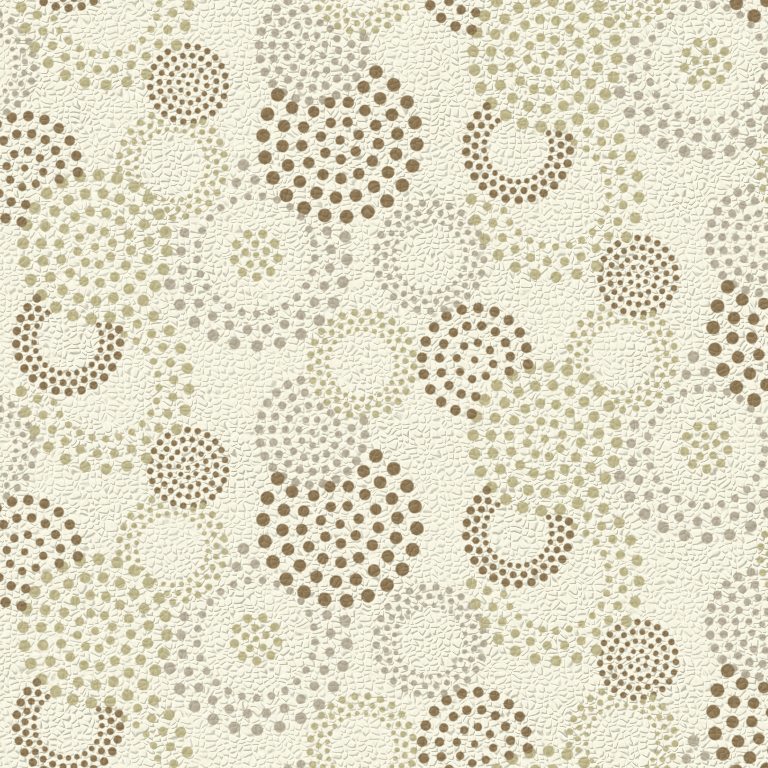
Reproduce this pattern procedurally as a Shadertoy shader.

```glsl
// Rosettes and hollow rings of dots in olive, grey and brown on embossed cream.
// Twelve motifs fill one half-drop repeat; each dot hides if its centre lies
// under a motif nearer the front. The ground is a lit cellular relief.

const float TAU = 6.2831853;
const float CANVAS = 768.0;              // design units along the canvas
const vec2 DROP = vec2(450.0, 192.0);    // step from one column to the next
const float REPEAT = 384.0;              // vertical repeat
const int MOTIFS = 12;

// Front to back: centre x, centre y (downward), outer radius, dot radius
const vec4 PLACE[MOTIFS] = vec4[MOTIFS](
    vec4(95, 247, 72, 5.9), vec4(256, 255, 22, 4.6),
    vec4(188, 84, 38, 3.2), vec4(362, 364, 52, 3.6),
    vec4(312, 48, 53, 4.4), vec4(340, 140, 77, 6.8),
    vec4(68, 340, 52, 4.2), vec4(475, 361, 53, 5.2),
    vec4(172, 165, 53, 3.5), vec4(430, 257, 54, 3.6),
    vec4(256, 255, 91, 5.8), vec4(105, 385, 84, 5.5));

// Gap between rings, ink (0 olive, 1 grey, 2 brown)
const vec2 STYLE[MOTIFS] = vec2[MOTIFS](
    vec2(18, 0), vec2(11, 0), vec2(9.5, 2), vec2(8.5, 0),
    vec2(13.2, 1), vec2(19.2, 2), vec2(9, 2), vec2(17.3, 2),
    vec2(8.5, 0), vec2(9, 1), vec2(16, 1), vec2(15, 0));

vec2 hash2(vec2 p) {
    vec3 q = fract(p.xyx * vec3(0.1031, 0.1030, 0.0973));
    q += dot(q, q.yzx + 33.33);
    return fract((q.xx + q.yz) * q.zy);
}

float valueNoise(vec2 p) {
    vec2 i = floor(p), f = fract(p);
    f = f * f * (3.0 - 2.0 * f);
    return mix(mix(hash2(i).x, hash2(i + vec2(1, 0)).x, f.x),
               mix(hash2(i + vec2(0, 1)).x, hash2(i + vec2(1, 1)).x, f.x), f.y);
}

// Leather grain height: plateaus divided by creases
float grainHeight(vec2 p) {
    vec2 cell = floor(p);
    float nearest = 9.0, second = 9.0;
    for (int y = -1; y <= 1; y++)
    for (int x = -1; x <= 1; x++) {
        vec2 c = cell + vec2(x, y);
        float d = length(c + 0.1 + 0.8 * hash2(c) - p);
        second = min(second, max(nearest, d));
        nearest = min(nearest, d);
    }
    return smoothstep(0.0, 0.45, second - nearest);
}

// Offset to the nearest copy in the half-drop lattice
vec2 wrapOffset(vec2 d) {
    d -= round(d.x / DROP.x) * DROP;
    d.y -= REPEAT * round(d.y / REPEAT);
    return d;
}

bool isHidden(vec2 p, int motif) {
    for (int i = 0; i < motif; i++)
        if (length(wrapOffset(p - PLACE[i].xy)) < PLACE[i].z + 0.7 * PLACE[i].w) return true;
    return false;
}

// Coverage of one motif's concentric rings of dots
float rosette(vec2 p, int motif, float soft) {
    vec4 m = PLACE[motif];
    vec2 d = wrapOffset(p - m.xy);
    float r = length(d), gap = STYLE[motif].x;
    if (r > m.z + m.w + soft) return 0.0;

    bool hollow = gap < 0.2 * m.z;
    float last = hollow ? 2.0 : floor(m.z / gap + 0.02);
    float ring = clamp(round((m.z - r) / gap), 0.0, last);
    float ringRadius = max(m.z - ring * gap, 0.0);
    float share = ringRadius / m.z;
    float size = m.w * (hollow ? share : 0.68 + 0.32 * share);
    float count = hollow ? 25.0 : max(1.0, floor(TAU * ringRadius / (3.15 * size)));

    // Alternate rings are staggered by half a step
    float stagger = 0.5 * ring + 0.2;
    float turn = atan(d.y, d.x + 1e-5) / TAU * count;
    float angle = (round(turn - stagger) + stagger) * TAU / count;
    vec2 dotCentre = ringRadius * vec2(cos(angle), sin(angle));
    float ink = 1.0 - smoothstep(size - soft, size + soft, length(d - dotCentre));
    if (ink > 0.0 && isHidden(p - d + dotCentre, motif)) return 0.0;
    return ink;
}

void mainImage(out vec4 fragColor, in vec2 fragCoord) {
    vec2 uv = fragCoord / iResolution.y;
    vec2 p = vec2(uv.x, 1.0 - uv.y) * CANVAS;
    float soft = max(1.0, 0.7 * CANVAS / iResolution.y);

    // Embossed ground, lit from the upper left
    vec2 warp = vec2(valueNoise(p / 9.0), valueNoise(p / 9.0 + 47.0));
    vec2 g = p / vec2(7.5, 6.2) + 0.9 * warp;
    float slope = grainHeight(g) - grainHeight(g + vec2(0.14, 0.28));
    float strength = 0.65 + 0.6 * valueNoise(p / 40.0 + 13.0);
    float shade = max(slope, 0.0) * strength;
    float fine = valueNoise(p / 1.8) - 0.5;
    vec3 color = mix(vec3(0.965, 0.955, 0.885), vec3(0.76, 0.75, 0.68), shade);
    color += 0.02 * max(-slope, 0.0) + 0.03 * fine;

    // Printed dots, lightly textured by the relief
    for (int i = 0; i < MOTIFS; i++) {
        float kind = STYLE[i].y;
        vec3 ink = kind < 0.5 ? vec3(0.74, 0.71, 0.55)
                 : kind < 1.5 ? vec3(0.71, 0.68, 0.60) : vec3(0.55, 0.47, 0.34);
        ink += 0.05 * fine - 0.05 * slope;
        color = mix(color, ink, rosette(p, i, soft));
    }
    fragColor = vec4(color, 1.0);
}
```
